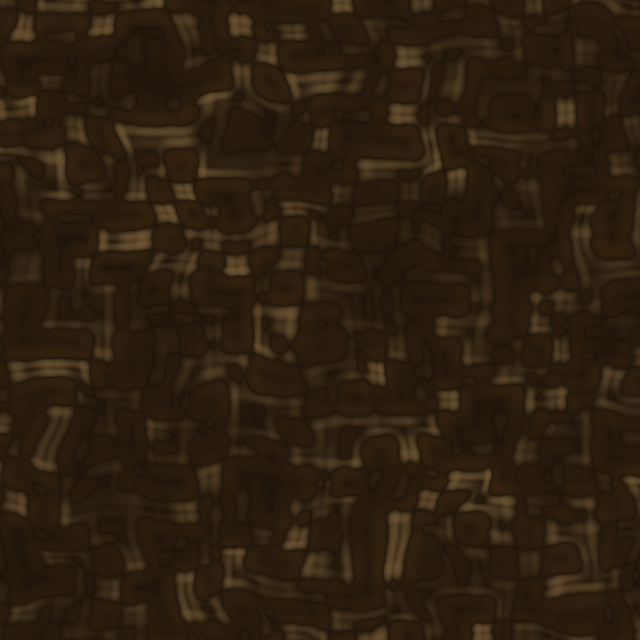
Reproduce this texture procedurally as a Shadertoy shader.

```glsl
#define CELLS 24.0
#define TAP 0.13
#define WARP 0.4
#define CREST_GAIN 0.135
#define HOLLOW_GAIN 0.24
#define CREASE_WIDTH 0.28
#define BASE_COLOR vec3(0.143, 0.097, 0.046)
#define CREST_COLOR vec3(0.43, 0.335, 0.205)
#define HOLLOW_COLOR vec3(0.205, 0.130, 0.056)

float hash(vec2 p) {
    vec3 q = fract(vec3(p.xyx) * 0.1031);
    q += dot(q, q.yzx + 33.33);
    return fract((q.x + q.y) * q.z);
}

// Value noise with a quintic fade
float valueNoise(vec2 p) {
    vec2 cell = floor(p);
    vec2 t = fract(p);
    vec2 fade = t * t * t * (t * (t * 6.0 - 15.0) + 10.0);
    float bottom = mix(hash(cell), hash(cell + vec2(1, 0)), fade.x);
    float top = mix(hash(cell + vec2(0, 1)), hash(cell + vec2(1, 1)), fade.x);
    return mix(bottom, top, fade.y);
}

// Squaring narrows the crests and widens the hollows
float height(vec2 p) {
    float v = valueNoise(p);
    return v * v;
}

// Positive on crests, negative in hollows
float curvature(vec2 p) {
    vec2 e = vec2(TAP, 0.0);
    float sum = height(p + e) + height(p - e) + height(p + e.yx) + height(p - e.yx);
    return (4.0 * height(p) - sum) / (TAP * TAP);
}

void mainImage(out vec4 fragColor, in vec2 fragCoord) {
    vec2 uv = fragCoord / iResolution.y;

    // Gentle bending of the square lattice
    vec2 bend = vec2(valueNoise(uv * 11.0 + 40.0), valueNoise(uv * 11.0 + 90.0)) - 0.5;
    vec2 p = uv * CELLS + 2.0 * WARP * bend + 7.0;

    // Wide, calm patches where the relief fades away
    float calm = valueNoise(uv * vec2(5.0, 9.0) + 150.0);
    float relief = curvature(p) * mix(0.25, 1.0, smoothstep(0.1, 0.7, calm));

    // Crests, hollows and the dark crease between them
    float crest = tanh(CREST_GAIN * max(relief, 0.0));
    float hollow = tanh(HOLLOW_GAIN * max(-relief, 0.0));
    float crease = 1.0 - smoothstep(0.0, CREASE_WIDTH, abs(relief));

    vec3 color = mix(BASE_COLOR, HOLLOW_COLOR, hollow);
    color = mix(color, CREST_COLOR, crest);
    color *= 1.0 - 0.16 * crease;
    fragColor = vec4(color, 1.0);
}
```
